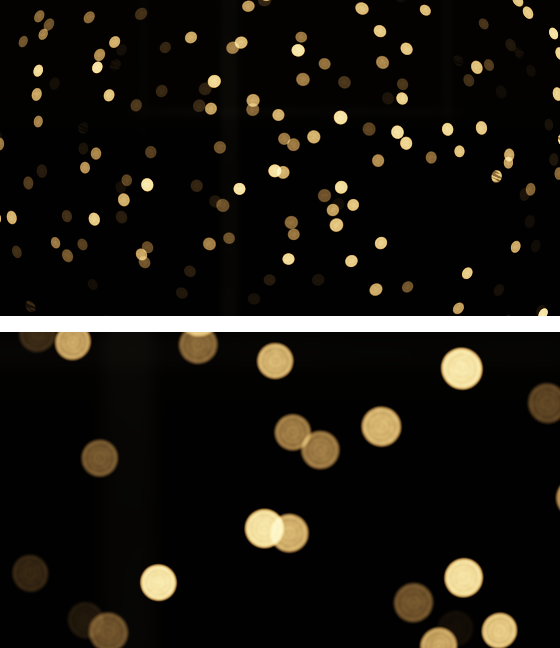
Top, the full canvas; bottom, a detail of the centre.
Give the GLSL for this background, as a Shadertoy shader.

```glsl
// Warm out-of-focus fairy lights scattered over a dark window with faint frame bars.

const vec2 LENS_CENTER = vec2(0.0, 0.5);
const vec3 LAMP_TINT = vec3(1.0, 0.68, 0.32);
const float CELL = 0.14;

vec3 hash3(vec2 cell, float seed) {
    vec3 q = fract(vec3(cell.xyx + seed * 17.3) * vec3(0.1031, 0.1030, 0.0973));
    q += dot(q, q.yxz + 33.33);
    return fract((q.xxy + q.yzz) * q.zyx);
}

float cornerSlope(vec2 cell, vec2 offset) {
    float angle = 6.2832 * hash3(cell, 9.0).x;
    return dot(vec2(cos(angle), sin(angle)), offset);
}

// Gradient noise, roughly -0.7 to 0.7
float gradientNoise(vec2 p) {
    vec2 i = floor(p), f = p - i;
    vec2 u = f * f * f * (f * (f * 6.0 - 15.0) + 10.0);
    vec2 e = vec2(0.0, 1.0);
    float low = mix(cornerSlope(i, f), cornerSlope(i + e.yx, f - e.yx), u.x);
    float high = mix(cornerSlope(i + e.xy, f - e.xy), cornerSlope(i + e.yy, f - e.yy), u.x);
    return mix(low, high, u.y);
}

// Chance that a light exists: crowded right edge, sparse floor, one empty pocket
float lightDensity(vec2 p) {
    float crowd = 0.88 + 0.12 * smoothstep(0.6, 0.85, p.x);
    float aboveFloor = mix(0.5, 1.0, smoothstep(0.05, 0.2, p.y));
    float pocket = length((p - vec2(0.48, 0.33)) / vec2(0.27, 0.13));
    return crowd * aboveFloor * smoothstep(0.8, 1.05, pocket);
}

// Distance in lens radii; discs narrow radially towards the sides (cat's eye)
float lensDistance(vec2 offset, vec2 center, float radius) {
    vec2 fromAxis = center - LENS_CENTER;
    vec2 radial = normalize(fromAxis + 1e-4);
    float squeeze = 1.0 + 0.5 * dot(fromAxis, fromAxis);
    vec2 local = vec2(dot(offset, radial) * squeeze, dot(offset, vec2(-radial.y, radial.x)));
    return length(local) / radius;
}

// Light energy of one blurred lamp
float bokehDisc(vec2 p, vec2 center, float radius, float energy, float veil, float pixel) {
    float d = lensDistance(p - center, center, radius);
    float soft = max(0.13, pixel / radius);
    float mask = 1.0 - smoothstep(1.0 - soft, 1.0 + soft, d);
    if (mask <= 0.0) return 0.0;
    float core = 1.12 - 0.3 * d * d;
    float rim = 0.16 * smoothstep(0.65, 0.85, d);
    float rings = 0.03 * cos(d * 22.0);
    float mottle = 0.14 * gradientNoise(p * 140.0);
    // A few lamps are partly hidden by slanted twigs
    float twigs = smoothstep(-0.2, 0.25, gradientNoise(mat2(0.9, 0.4, -0.4, 0.9) * p * vec2(25.0, 130.0)));
    float cover = mix(1.0, 0.3 + 0.7 * twigs, step(0.97, veil));
    return energy * mask * cover * (core + rim + rings + mottle);
}

// One jittered grid of lamps
float lightLayer(vec2 p, float seed, float pixel) {
    vec2 q = p / CELL + seed * vec2(0.37, 0.61);
    vec2 home = floor(q);
    float sum = 0.0;
    for (int y = -1; y <= 1; y++)
    for (int x = -1; x <= 1; x++) {
        vec2 cell = home + vec2(x, y);
        vec3 place = hash3(cell, seed);
        vec3 look = hash3(cell, seed + 3.0);
        vec2 center = p + (cell + place.xy - q) * CELL;
        float present = step(place.z, lightDensity(center));
        float energy = mix(0.05, 3.6, pow(look.x, 1.8));
        float radius = mix(0.0182, 0.0212, look.y);
        sum += present * bokehDisc(p, center, radius, energy, look.z, pixel);
    }
    return sum;
}

float softBar(float x, float center, float halfWidth, float blur) {
    return 1.0 - smoothstep(halfWidth - blur, halfWidth + blur, abs(x - center));
}

// Barely lit window frame
vec3 darkWindow(vec2 p) {
    float upper = smoothstep(0.55, 0.7, p.y);
    float post = softBar(p.x, -0.16, 0.026, 0.014) * mix(0.6, 1.0, p.y);
    float sideBars = softBar(p.x, 0.528, 0.014, 0.012) + 0.5 * softBar(p.x, -0.433, 0.012, 0.01);
    float rail = softBar(p.y, 0.645, 0.016, 0.014) * softBar(p.x, 0.05, 0.5, 0.06);
    float grain = 1.0 + 0.5 * gradientNoise(p * vec2(9.0, 5.0));
    vec3 base = vec3(0.006, 0.005, 0.002) + vec3(0.004, 0.004, 0.002) * upper;
    float frame = 0.026 * post + 0.014 * sideBars * upper + 0.013 * rail;
    return base + vec3(1.0, 0.9, 0.72) * frame * grain;
}

void mainImage(out vec4 fragColor, in vec2 fragCoord) {
    vec2 p = (fragCoord - vec2(0.5 * iResolution.x, 0.0)) / iResolution.y;
    float pixel = 0.75 / iResolution.y;
    float light = lightLayer(p, 1.0, pixel) + lightLayer(p, 2.0, pixel);
    // Film-like exposure turns strong amber light pale
    vec3 lamps = 1.0 - exp(-light * LAMP_TINT);
    vec3 color = lamps + darkWindow(p) * (1.0 - lamps);
    fragColor = vec4(color, 1.0);
}
```
